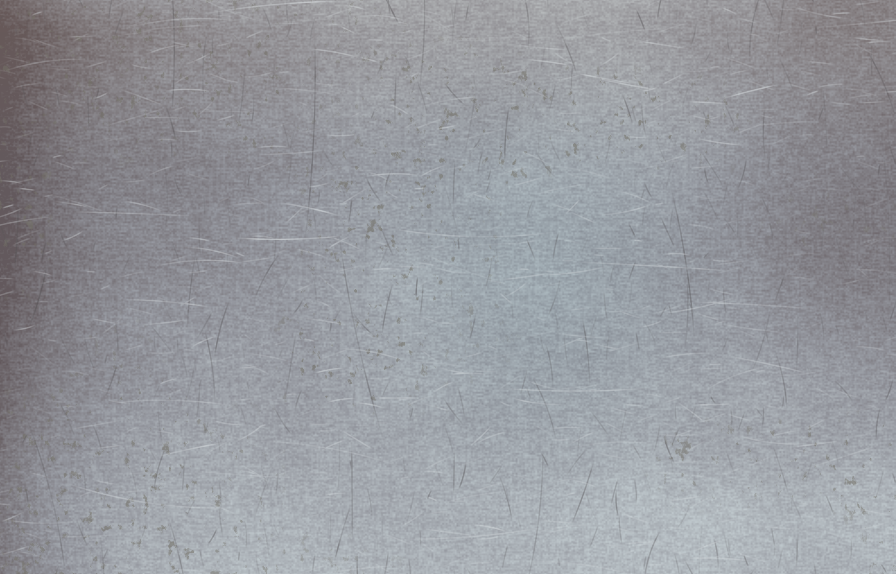
This texture is drawn by a WebGL 1 fragment shader. Its source:

```glsl
precision highp float;
// Worn brushed metal sheet: a broad uneven sheen with fine speckled grain,
// pale curved scratches running mostly sideways, dark ones mostly upright,
// and tiny olive stains. Scratches are jittered segments, one per grid cell.

#define DARK_STEEL vec3(0.46, 0.44, 0.46)
#define MID_STEEL vec3(0.58, 0.59, 0.62)
#define PALE_STEEL vec3(0.71, 0.74, 0.76)
#define SCRATCH_LIGHT vec3(0.85, 0.87, 0.88)
#define SCRATCH_DARK vec3(0.34, 0.33, 0.34)
#define STAIN vec3(0.45, 0.44, 0.40)
#define GRAIN 0.58
#define CLOUDS 0.50
#define SHEEN_CONTRAST 1.3
#define LINE_WIDTH 0.0012

uniform vec2 u_resolution;

float hash(vec2 p) {
  return fract(sin(dot(p, vec2(127.1, 311.7))) * 43758.5453);
}

float noise(vec2 p) {
  vec2 i = floor(p), f = fract(p);
  f = f * f * (3.0 - 2.0 * f);
  return mix(mix(hash(i), hash(i + vec2(1.0, 0.0)), f.x),
             mix(hash(i + vec2(0.0, 1.0)), hash(i + 1.0), f.x), f.y);
}

float fbm(vec2 p) {
  float sum = 0.0, gain = 0.5;
  for (int i = 0; i < 5; i++) {
    sum += gain * noise(p);
    p = mat2(1.6, 1.2, -1.2, 1.6) * p + 7.3;
    gain *= 0.5;
  }
  return sum;
}

// Strongest coverage of the bent, tapered scratches in the nearby cells
float scratches(vec2 p, float cell, float angle, float spread, float density, float seed) {
  float pixel = 1.0 / u_resolution.y;
  float cover = 0.0;
  vec2 home = floor(p / cell);
  for (int j = -1; j <= 1; j++) {
    for (int i = -1; i <= 1; i++) {
      vec2 id = home + vec2(float(i), float(j));
      vec2 key = id + seed;
      vec2 jitter = vec2(hash(key), hash(key + 31.7));
      float turn = hash(key + 53.1) + hash(key + 67.9) - 1.0;
      float pick = hash(key + 83.3);
      float a = angle + spread * turn;
      vec2 q = p - (id + jitter) * cell;
      q = vec2(cos(a) * q.x + sin(a) * q.y, cos(a) * q.y - sin(a) * q.x);
      float halfLength = cell * mix(0.2, 0.9, hash(key + 97.5));
      float along = q.x / halfLength;
      float bend = (hash(key + 11.9) - 0.5) * 0.22 * halfLength;
      float dist = abs(q.y - bend * along * along);
      float line = 1.0 - smoothstep(0.2 * LINE_WIDTH, LINE_WIDTH + 0.6 * pixel, dist);
      float taper = 1.0 - smoothstep(0.45, 1.0, abs(along));
      float strength = mix(0.2, 1.0, hash(key + 19.3));
      cover = max(cover, line * taper * strength * step(pick, density));
    }
  }
  return cover;
}

// Broad light and shade: 0 is dark steel, 1 is pale steel
float sheen(vec2 uv, vec2 p) {
  float tone = 0.83 - 0.24 * smoothstep(0.0, 0.7, uv.y);
  tone -= 0.60 * exp(-uv.x / 0.09);
  tone -= 0.14 * (1.0 - smoothstep(0.1, 0.4, uv.x)) * smoothstep(0.2, 0.6, uv.y);
  tone -= 0.34 * smoothstep(0.68, 1.0, uv.x) * smoothstep(0.05, 0.6, uv.y);
  tone += 0.14 * smoothstep(0.94, 1.0, uv.y) * (1.0 - uv.x);
  tone = 0.58 + SHEEN_CONTRAST * (tone - 0.58);
  return tone + CLOUDS * (fbm(p * vec2(3.0, 4.5) + 2.7) - 0.48);
}

// Fine speckle with short crossed brushing
float grain(vec2 p) {
  float sideways = noise(p * vec2(80.0, 310.0));
  float upright = noise(p * vec2(300.0, 100.0) + 40.0);
  float speckle = noise(p * 320.0 + 90.0);
  return 0.33 * sideways + 0.2 * upright + 0.47 * speckle - 0.5;
}

void main() {
  vec2 uv = gl_FragCoord.xy / u_resolution;
  vec2 p = gl_FragCoord.xy / u_resolution.y;

  // Metal tone and tint
  float tone = sheen(uv, p) + GRAIN * grain(p);
  vec3 color = mix(DARK_STEEL, MID_STEEL, clamp(2.0 * tone, -0.6, 1.0));
  color = mix(color, PALE_STEEL, clamp(2.0 * tone - 1.0, 0.0, 1.25));
  color += vec3(0.015, 0.0, -0.015) * smoothstep(0.65, 1.0, uv.y);
  vec2 toCenter = (uv - vec2(0.6, 0.52)) / vec2(0.16, 0.28);
  color += vec3(-0.022, 0.002, 0.005) * exp(-dot(toCenter, toCenter));

  // Tiny stains gathered in patches
  float patches = smoothstep(0.4, 0.7, noise(p * 5.0 + 17.0));
  float spots = smoothstep(0.64, 0.78, fbm(p * vec2(95.0, 75.0) + 5.0));
  color = mix(color, STAIN, 0.55 * spots * patches);

  // Dark upright scratches: fine, short and long
  float worn = mix(0.3, 1.0, noise(p * 45.0));
  float dark = 0.5 * scratches(p, 0.04, 1.6, 0.8, 0.35, 57.0);
  dark = max(dark, 0.6 * scratches(p, 0.085, 1.6, 0.6, 0.35, 3.0));
  dark = max(dark, 0.6 * scratches(p, 0.26, 1.62, 0.35, 0.4, 140.0));
  color = mix(color, SCRATCH_DARK, dark * worn);

  // Pale sideways scratches: fine, medium and long
  float area = mix(0.35, 1.0, smoothstep(0.25, 0.7, noise(p * 3.5 + 61.0)));
  float pale = 0.5 * scratches(p, 0.04, 0.05, 0.8, 0.6, 230.0);
  pale = max(pale, 0.7 * scratches(p, 0.09, 0.0, 0.45, 0.6, 310.0));
  pale = max(pale, 0.9 * scratches(p, 0.2, -0.03, 0.25, 0.6, 420.0));
  color = mix(color, SCRATCH_LIGHT, pale * area * worn);

  gl_FragColor = vec4(clamp(color, 0.0, 1.0), 1.0);
}
```
